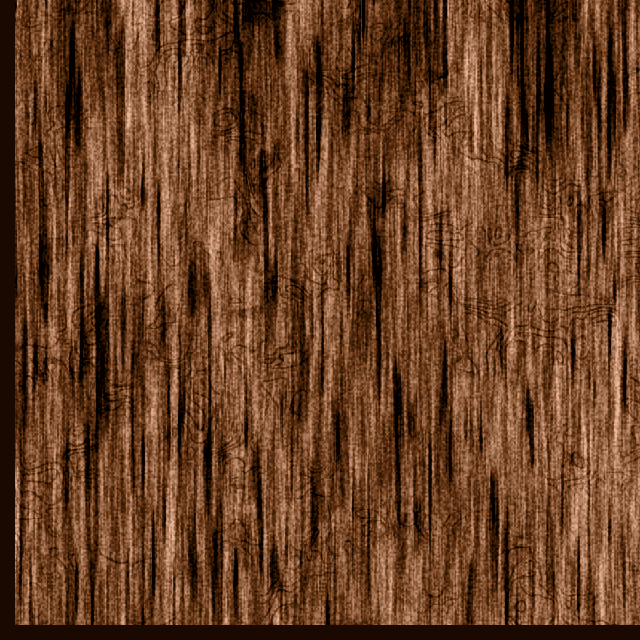
A WebGL 2 fragment shader for this texture:

```glsl
#version 300 es
precision highp float;
// Weathered brown wood: staggered vertical fibres, dark cracks, faint curls and a dark left and lower edge.

uniform vec2 u_resolution;
out vec4 fragColor;

const float BASE_TONE = 0.52;
const float EDGE_TONE = 0.10;
const float EDGE_WIDTH = 0.0234;
const vec2 COARSE_FIBRE = vec2(85.0, 4.0);    // cells across, cells along
const vec2 MID_FIBRE = vec2(210.0, 10.0);
const vec2 FINE_FIBRE = vec2(430.0, 28.0);
const vec2 CRACK_CELLS = vec2(125.0, 7.0);
const vec2 GRAIN_CELLS = vec2(400.0, 330.0);
const float CRACK_DEPTH = 0.38;
const float CURL_CELLS = 13.0;
const float CURL_BANDS = 5.0;
const float CURL_WIDTH = 0.0019;
const float CURL_DEPTH = 0.17;
const float STAIN_PERIOD = 0.24;
const float STAIN_CENTRE = 0.13;
const float STAIN_DEPTH = 0.27;
const float TAU = 6.2831853;

// Integer hash of a cell, from 0 to 1
float hash(vec2 cell) {
    uvec2 q = uvec2(ivec2(cell)) * uvec2(1597334677u, 3812015801u);
    uint n = (q.x ^ q.y) * 1597334677u;
    n = (n ^ (n >> 15)) * 2246822519u;
    n ^= n >> 13;
    return float(n >> 8) / 16777216.0;
}

float noise(vec2 p) {
    vec2 i = floor(p);
    vec2 w = smoothstep(0.0, 1.0, p - i);
    float low = mix(hash(i), hash(i + vec2(1.0, 0.0)), w.x);
    float high = mix(hash(i + vec2(0.0, 1.0)), hash(i + 1.0), w.x);
    return mix(low, high, w.y);
}

// One strand, shifted along its length so that strand ends never line up
float strand(float column, float y, float seed) {
    float along = y + 60.0 * hash(vec2(column, seed));
    float i = floor(along);
    float row = i + seed * 211.0;
    return mix(hash(vec2(column, row)), hash(vec2(column, row + 1.0)),
               smoothstep(0.0, 1.0, along - i));
}

float fibre(vec2 uv, vec2 cells, float seed) {
    vec2 p = uv * cells;
    float column = floor(p.x);
    return mix(strand(column, p.y, seed), strand(column + 1.0, p.y, seed),
               smoothstep(0.0, 1.0, p.x - column));
}

// Brown ramp: saturated in the shadows, paler in the lights
vec3 toneToColour(float tone) {
    float green = max(0.56 * tone - 0.02, 0.97 * tone - 0.175);
    float blue = max(0.42 * (tone - 0.2), tone - 0.32);
    return clamp(vec3(tone, green, blue), 0.0, 1.0);
}

// Warped field whose level lines form curls
float curlField(vec2 uv) {
    vec2 p = uv * CURL_CELLS;
    vec2 warp = vec2(noise(p * 1.7 + 31.0), noise(p * 1.7 + 87.0)) - 0.5;
    return noise(p + 1.6 * warp) + 0.25 * noise(p * 4.0 + 3.0 * warp + 19.0);
}

void main() {
    vec2 uv = gl_FragCoord.xy / u_resolution;
    float pixel = 1.0 / u_resolution.y;

    // Fibres and fine grain
    float coarse = fibre(uv, COARSE_FIBRE, 1.0) - 0.5;
    float tone = BASE_TONE + 0.26 * coarse;
    tone += 0.36 * (fibre(uv, MID_FIBRE, 2.0) - 0.5);
    tone += 0.30 * (fibre(uv, FINE_FIBRE, 3.0) - 0.5);
    tone += 0.30 * (noise(uv * GRAIN_CELLS) - 0.5);
    tone += 0.16 * (noise(uv * vec2(7.0, 2.5) + 5.0) - 0.5);

    // Curled lines and small smooth flecks
    float field = curlField(uv) * CURL_BANDS;
    float lineDistance = abs(fract(field) - 0.5) * pixel / max(fwidth(field), 1e-4);
    float curl = 1.0 - smoothstep(0.3 * CURL_WIDTH, CURL_WIDTH, lineDistance);
    float patchiness = smoothstep(0.35, 0.75, noise(uv * 16.0 + 43.0));
    tone -= CURL_DEPTH * curl * patchiness;
    float fleck = noise(uv * vec2(38.0, 30.0) + 0.6 * field);
    tone -= 0.15 * smoothstep(0.78, 0.86, fleck) * patchiness;
    tone += 0.12 * smoothstep(0.16, 0.08, fleck) * patchiness;

    // Narrow dark cracks
    float crack = smoothstep(0.66, 0.90, fibre(uv, CRACK_CELLS, 4.0));
    tone -= CRACK_DEPTH * crack;

    // Stains running down from the top
    float stainColumn = smoothstep(-0.4, 0.7, cos(TAU * (uv.x - STAIN_CENTRE) / STAIN_PERIOD));
    float stainFade = smoothstep(0.64, 1.02, uv.y + 0.25 * coarse);
    tone -= STAIN_DEPTH * stainColumn * stainFade;

    // Plain dark edge along the left and the bottom
    float inside = smoothstep(-0.5 * pixel, 0.5 * pixel, min(uv.x, uv.y) - EDGE_WIDTH);
    tone = mix(EDGE_TONE, clamp(tone, 0.015, 0.92), inside);
    fragColor = vec4(toneToColour(tone), 1.0);
}
```
